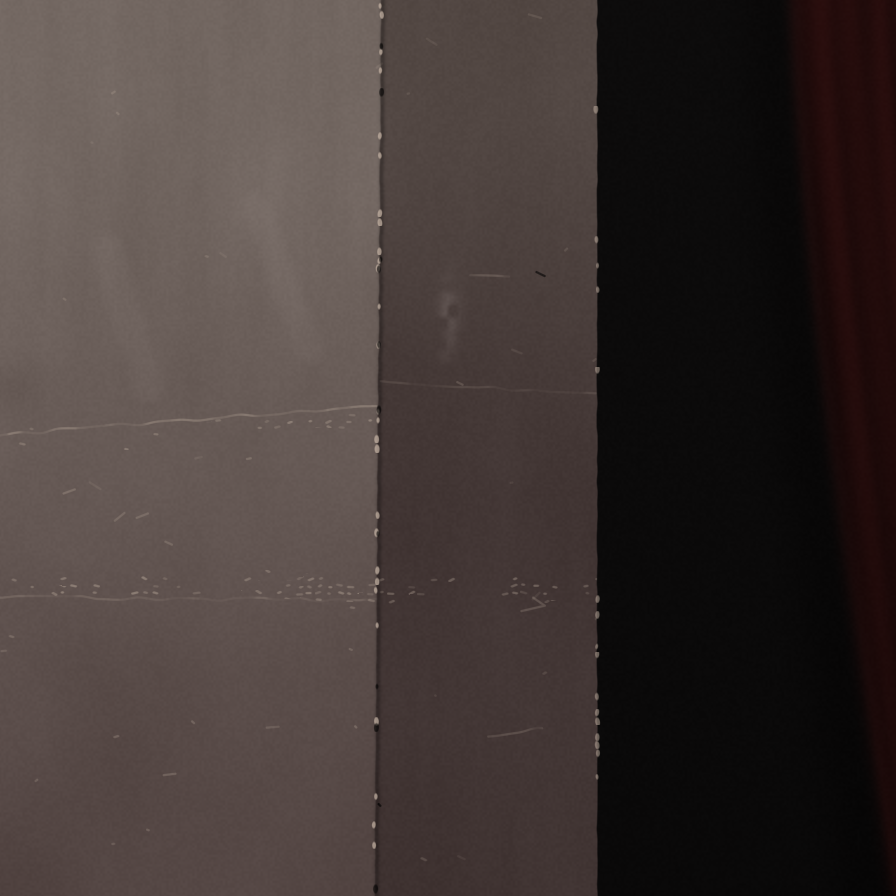
Give the GLSL for this texture, as a Shadertoy shader.

```glsl
#define LEFT_TOP vec3(0.450, 0.405, 0.382)
#define LEFT_BOTTOM vec3(0.322, 0.268, 0.258)
#define MID_TOP vec3(0.325, 0.282, 0.265)
#define MID_BOTTOM vec3(0.248, 0.200, 0.194)
#define VOID_COLOR vec3(0.043, 0.039, 0.039)
#define CURTAIN_COLOR vec3(0.135, 0.045, 0.043)
#define CHALK vec3(0.66, 0.60, 0.55)
#define GRAIN 0.012
#define FLECK_DENSITY 0.035

float hash(vec2 p) {
    vec3 q = fract(vec3(p.xyx) * 0.1031);
    q += dot(q, q.yzx + 33.33);
    return fract((q.x + q.y) * q.z);
}

float noise(vec2 p) {
    vec2 i = floor(p), f = fract(p);
    f = f * f * (3.0 - 2.0 * f);
    return mix(mix(hash(i), hash(i + vec2(1, 0)), f.x),
               mix(hash(i + vec2(0, 1)), hash(i + vec2(1, 1)), f.x), f.y);
}

float fbm(vec2 p) {
    float sum = 0.0, amp = 0.5;
    for (int i = 0; i < 5; i++) {
        sum += amp * noise(p);
        p = p * 2.03 + 17.1;
        amp *= 0.5;
    }
    return sum;
}

float segment(vec2 p, vec2 a, vec2 b) {
    vec2 d = b - a;
    return length(p - a - d * clamp(dot(p - a, d) / dot(d, d), 0.0, 1.0));
}

float band(float x, float center, float width) {
    float d = (x - center) / width;
    return exp(-d * d);
}

float stroke(float d, float width, float px) {
    return 1.0 - smoothstep(width, width + 1.5 * px, d);
}

// Wobbly, interrupted hairline
float scratch(vec2 p, vec2 a, vec2 b, float px) {
    float wobble = 0.005 * (noise(p.xx * vec2(45.0, 0.0) + a * 90.0) - 0.5);
    float gaps = smoothstep(0.25, 0.75, noise(vec2(p.x * 65.0, a.y * 300.0)));
    return stroke(segment(p + vec2(0, wobble), a, b), 0.0004, px) * (0.3 + 0.7 * gaps);
}

// Short dashes scattered on a grid
float flecks(vec2 p, float cells, float density, float px) {
    vec2 id = floor(p * cells);
    float pick = hash(id + 7.0);
    vec2 center = (id + 0.3 + 0.4 * vec2(hash(id + 31.0), hash(id + 57.0))) / cells;
    float angle = (hash(id + 83.0) - 0.5) * 1.6;
    vec2 reach = vec2(cos(angle), sin(angle)) * 0.24 * hash(id + 11.0) / cells;
    float d = segment(p, center - reach, center + reach);
    return step(pick, density) * stroke(d, 0.0004, px) * (0.4 + 0.6 * hash(id + 5.0));
}

// Paint loss along a near-vertical edge
float chips(vec2 p, float edge, float cells, float density, float px) {
    float id = floor(p.y * cells);
    float r = hash(vec2(id, cells));
    vec2 center = vec2(edge + 0.002 * (r / density - 0.6),
                       (id + 0.3 + 0.4 * hash(vec2(id, 9.0))) / cells);
    float d = length((p - center) * vec2(1.0, 0.55));
    return step(r, density) * stroke(d, 0.0007 + 0.0013 * hash(vec2(id, 23.0)), px);
}

void mainImage(out vec4 fragColor, in vec2 fragCoord) {
    vec2 p = fragCoord / iResolution.xy;
    float px = 1.0 / iResolution.y;
    float edgeA = mix(0.418, 0.4255, p.y) + 0.0012 * (noise(vec2(p.y * 90.0, 2.0)) - 0.5);
    float edgeB = 0.6665 + 0.0012 * (noise(vec2(p.y * 80.0, 6.0)) - 0.5);
    float inMid = smoothstep(edgeA - px, edgeA + px, p.x);
    float inVoid = smoothstep(edgeB - px, edgeB + px, p.x);
    float cloud = fbm(p * vec2(7.0, 5.0)) - 0.48;
    float drips = fbm(p * vec2(32.0, 2.5)) - 0.48;

    // Left board with wiped smears
    vec3 left = mix(LEFT_BOTTOM, LEFT_TOP, smoothstep(-0.05, 0.95, p.y));
    left += 0.05 * cloud + 0.045 * drips * smoothstep(0.3, 0.8, p.y);
    float smears = stroke(segment(p, vec2(0.12, 0.72), vec2(0.165, 0.57)), 0.008, 0.012)
                 + stroke(segment(p, vec2(0.285, 0.77), vec2(0.345, 0.61)), 0.006, 0.012);
    left += 0.018 * smears - 0.025 * band(p.x, 0.0, 0.05) * band(p.y, 0.57, 0.025);

    // Middle board with a rubbed patch
    vec3 mid = mix(MID_BOTTOM, MID_TOP, smoothstep(0.35, 1.0, p.y));
    mid += 0.035 * cloud + 0.02 * drips + 0.012 * band(p.y, 0.25, 0.12);
    float patchMask = band(p.x, 0.501 + 0.05 * (p.y - 0.65), 0.011) * band(p.y, 0.648, 0.04);
    mid += 0.09 * patchMask * smoothstep(0.25, 0.7, noise(p * 75.0));

    // Hairlines, scattered flecks and bands of debris
    float marks = 0.65 * scratch(p, vec2(0.0, 0.515), vec2(0.42, 0.547), px);
    marks += 0.35 * scratch(p, vec2(0.0, 0.333), vec2(0.42, 0.331), px);
    marks += 0.30 * scratch(p, vec2(0.425, 0.573), vec2(0.665, 0.560), px);
    marks += 0.55 * scratch(p, vec2(0.525, 0.692), vec2(0.568, 0.691), px);
    marks += 0.45 * scratch(p, vec2(0.545, 0.179), vec2(0.605, 0.186), px);
    float hook = min(segment(p, vec2(0.582, 0.318), vec2(0.608, 0.324)),
                     segment(p, vec2(0.608, 0.324), vec2(0.595, 0.333)));
    marks += 0.5 * stroke(hook, 0.0004, px);
    float debris = band(p.y, 0.342, 0.012)
                 * (0.22 + 0.75 * band(p.x, 0.37, 0.06) + 0.3 * band(p.x, 0.06, 0.05) + 0.3 * band(p.x, 0.6, 0.06));
    debris += 0.25 * band(p.y, 0.512 + 0.05 * p.x, 0.009) * (1.0 - inMid);
    marks += 0.5 * flecks(p, 34.0, FLECK_DENSITY, px);
    marks += 0.8 * flecks(p * vec2(0.7, 1.0) + 0.37, 125.0, debris, px);
    vec3 color = mix(left, mid, inMid);
    color = mix(color, CHALK, clamp(marks, 0.0, 1.0) * mix(0.75, 0.55, inMid));
    float pits = flecks(p + 0.19, 22.0, 0.02, px) * inMid;
    color *= 1.0 - 0.6 * pits - 0.25 * band(p.x, edgeA + 0.002, 0.003);

    // Dark gap and slanted curtain folds
    float hem = 0.88 + 0.11 * pow(max(1.0 - p.y, 0.0), 1.3);
    float across = p.x - hem;
    float folds = 0.72 + 0.5 * noise(vec2(across * 75.0, p.y * 1.5)) + 0.12 * sin(across * 210.0);
    vec3 gap = VOID_COLOR * (0.85 + 0.3 * p.y) - 0.012 * band(across, -0.02, 0.04);
    vec3 curtain = CURTAIN_COLOR * folds * mix(0.72, 1.0, p.y);
    color = mix(color, mix(gap, curtain, smoothstep(-0.012, 0.022, across)), inVoid);

    // Worn edges and fine grain
    float wear = chips(p, edgeA, 95.0, 0.22 * smoothstep(0.25, 0.4, p.y) + 0.04, px)
               + 0.7 * chips(p, edgeB, 110.0, 0.08 + 0.4 * band(p.y, 0.21, 0.06), px);
    color = mix(color, CHALK * 1.15, 0.75 * clamp(wear, 0.0, 1.0));
    color *= 1.0 - 0.6 * chips(p, edgeA + 0.001, 71.0, 0.16, px);
    color += GRAIN * (noise(p * 380.0) - 0.5) * mix(1.6, 0.8, inVoid);
    fragColor = vec4(clamp(color, 0.0, 1.0), 1.0);
}
```
